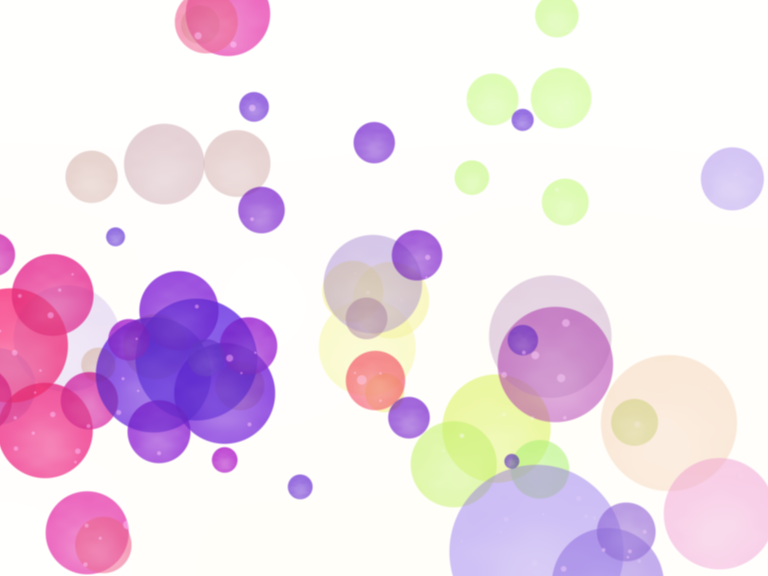
This background is drawn by a Shadertoy shader. Its source:

```glsl
// Translucent coloured bubbles with bright specks, gathered in loose clusters on warm white.

float hash(vec2 p) {
    vec3 q = fract(vec3(p.xyx) * 0.1031);
    q += dot(q, q.yzx + 33.33);
    return fract((q.x + q.y) * q.z);
}

float noise(vec2 p) {
    vec2 cell = floor(p), f = fract(p);
    f = f * f * (3.0 - 2.0 * f);
    float low = mix(hash(cell), hash(cell + vec2(1, 0)), f.x);
    float high = mix(hash(cell + vec2(0, 1)), hash(cell + vec2(1, 1)), f.x);
    return mix(low, high, f.y);
}

// Antialiased disc coverage.
float disc(vec2 p, float radius) {
    float soft = 0.0024;
    return 1.0 - smoothstep(-soft, soft, length(p) - radius);
}

// One bubble: lit from below, softly mottled, partly multiplied onto the base.
vec3 bubble(vec3 base, vec2 p, float radius, vec3 tint) {
    vec2 q = p / radius;
    vec2 toGlow = q - vec2(0.0, -0.35);
    float glow = exp(-2.0 * dot(toGlow, toGlow));
    float mottle = noise(q * vec2(3.0, 5.0) + radius * 900.0) - 0.5;
    vec3 fill = mix(tint, vec3(1), 0.04 + 0.24 * glow + 0.06 * mottle);
    vec3 layered = fill * mix(base, vec3(1), 0.4);
    return mix(base, layered, disc(p, radius));
}

// Bubbles on a jittered golden-angle spiral, shrinking from radii.x to radii.y.
vec3 cluster(vec3 base, vec2 p, int count, vec2 center, vec2 spread,
             vec2 radii, vec3 tintA, vec3 tintB, float phase) {
    for (int i = 0; i < count; i++) {
        float k = float(i);
        float t = k / max(float(count) - 1.0, 1.0);
        float reach = sqrt((k + 0.5) / float(count));
        float angle = phase + 2.4 * k;
        vec2 key = vec2(k + 3.0, phase * 17.0 + 40.0);
        vec2 jitter = vec2(hash(key), hash(key + 7.3)) - 0.5;
        vec2 offset = reach * vec2(cos(angle), sin(angle)) + 0.16 * jitter;
        float radius = mix(radii.x, radii.y, t) * (0.92 + 0.16 * hash(key + 19.1));
        base = bubble(base, p - center - spread * offset, radius, mix(tintA, tintB, t));
    }
    return base;
}

// Sparse small dots, one at most in each cell.
float specks(vec2 p, float cellSize, float density, float seed) {
    vec2 cell = floor(p / cellSize);
    vec2 key = cell + seed;
    vec2 place = 0.2 + 0.6 * vec2(hash(key), hash(key + 11.7));
    float size = hash(key + 23.9);
    float radius = cellSize * mix(0.05, 0.14, size * size);
    float present = step(hash(key + 41.3), density);
    return present * disc(p - (cell + place) * cellSize, radius);
}

void mainImage(out vec4 fragColor, in vec2 fragCoord) {
    vec2 p = fragCoord / iResolution.y;

    // Warm white ground, creamier below.
    float cream = noise(p * 2.2) * smoothstep(0.9, 0.4, p.y);
    vec3 col = mix(vec3(1.0, 0.999, 0.998), vec3(1.0, 0.994, 0.972), cream);

    // Pale bubbles.
    col = cluster(col, p, 2, vec2(0.09, 0.36), vec2(0.12, 0.14), vec2(0.1, 0.065),
                  vec3(0.92, 0.88, 0.97), vec3(0.88, 0.82, 0.96), 1.0);
    col = cluster(col, p, 7, vec2(0.31, 0.6), vec2(0.2, 0.42), vec2(0.066, 0.03),
                  vec3(0.89, 0.81, 0.83), vec3(0.91, 0.83, 0.78), 2.0);
    col = cluster(col, p, 5, vec2(0.93, 0.8), vec2(0.13, 0.22), vec2(0.05, 0.03),
                  vec3(0.87, 0.99, 0.7), vec3(0.85, 0.98, 0.67), 0.4);
    col = cluster(col, p, 2, vec2(1.14, 0.26), vec2(0.05, 0.03), vec2(0.118, 0.04),
                  vec3(0.98, 0.91, 0.85), vec3(0.89, 0.9, 0.7), 0.5);
    col = cluster(col, p, 4, vec2(0.65, 0.44), vec2(0.05, 0.15), vec2(0.085, 0.036),
                  vec3(0.98, 0.98, 0.8), vec3(0.97, 0.95, 0.67), 4.2);
    col = cluster(col, p, 3, vec2(0.85, 0.22), vec2(0.1, 0.11), vec2(0.095, 0.05),
                  vec3(0.92, 0.97, 0.62), vec3(0.81, 0.97, 0.67), 1.2);
    col = cluster(col, p, 2, vec2(1.25, 0.38), vec2(0.04, 0.55), vec2(0.09, 0.059),
                  vec3(0.97, 0.8, 0.91), vec3(0.82, 0.76, 0.96), -1.6);

    // Lavender and mauve bubbles.
    col = cluster(col, p, 3, vec2(1.0, 0.03), vec2(0.2, 0.06), vec2(0.14, 0.05),
                  vec3(0.79, 0.73, 0.97), vec3(0.72, 0.6, 0.9), 2.6);
    col = cluster(col, p, 2, vec2(0.65, 0.48), vec2(0.03, 0.05), vec2(0.085, 0.035),
                  vec3(0.83, 0.77, 0.91), vec3(0.82, 0.72, 0.8), 1.7);
    col = cluster(col, p, 2, vec2(0.965, 0.4), vec2(0.03, 0.035), vec2(0.103, 0.097),
                  vec3(0.89, 0.82, 0.89), vec3(0.82, 0.54, 0.82), 2.2);

    // Pink, coral and red bubbles.
    vec3 pink = vec3(0.92, 0.38, 0.74), coral = vec3(0.96, 0.6, 0.72);
    vec3 red = vec3(0.97, 0.53, 0.59);
    col = cluster(col, p, 2, vec2(0.165, 0.075), vec2(0.03), vec2(0.069, 0.052), pink, coral, 3.0);
    col = cluster(col, p, 2, vec2(0.385, 0.965), vec2(0.03), vec2(0.069, 0.052), pink, coral, 0.8);
    col = cluster(col, p, 1, vec2(0.645, 0.36), vec2(0.03), vec2(0.05), red, red, 5.0);
    col = cluster(col, p, 6, vec2(0.05, 0.37), vec2(0.13, 0.22), vec2(0.092, 0.036),
                  vec3(0.97, 0.32, 0.58), vec3(0.84, 0.3, 0.74), 2.6);

    // Saturated violet bubbles: a dense cluster and a wide scatter.
    col = cluster(col, p, 8, vec2(0.33, 0.355), vec2(0.14, 0.16), vec2(0.108, 0.022),
                  vec3(0.48, 0.29, 0.9), vec3(0.74, 0.26, 0.83), 0.9);
    col = cluster(col, p, 12, vec2(0.6, 0.52), vec2(0.46, 0.52), vec2(0.045, 0.009),
                  vec3(0.62, 0.34, 0.85), vec3(0.54, 0.43, 0.89), 0.3);

    // Bright specks, visible on the bubbles only.
    float covered = smoothstep(0.1, 0.5, 1.0 - min(col.r, min(col.g, col.b)));
    float dots = max(specks(p, 0.06, 0.35, 5.0), specks(p + 0.021, 0.035, 0.18, 60.0));
    col = 1.0 - (1.0 - col) * (1.0 - 0.5 * dots * covered * vec3(1.0, 0.6, 0.95));

    fragColor = vec4(col, 1.0);
}
```
